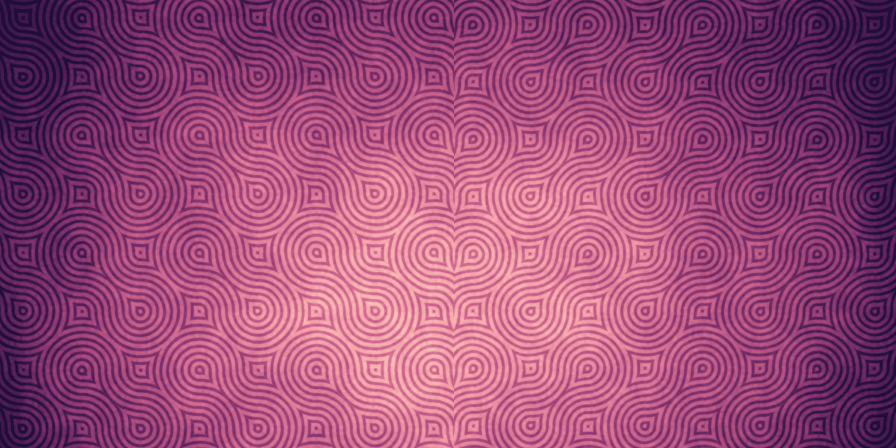
This pattern is drawn by a Shadertoy shader. Its source:

```glsl
// Mirrored ribbons of concentric rings: quarter arcs on a square grid, with
// every fourth tile turned so that ring pairs flow together diagonally.
// A warm glow, dark margins and worn grain tint the relief through a palette.

float hash(vec2 p) {
    p = fract(p * vec2(0.1031, 0.1137));
    p += dot(p, p.yx + 33.33);
    return fract((p.x + p.y) * p.x * 7.31);
}

float noise(vec2 p) {
    vec2 i = floor(p), f = fract(p);
    f = f * f * (3.0 - 2.0 * f);
    return mix(mix(hash(i), hash(i + vec2(1, 0)), f.x),
               mix(hash(i + vec2(0, 1)), hash(i + 1.0), f.x), f.y);
}

// Distance from ring centres, in cells; continuous across tile edges
float ringDistance(vec2 g) {
    vec2 tile = floor(g), f = fract(g);
    bool even = mod(tile.x + tile.y, 2.0) < 0.5;
    bool turned = even && mod(tile.x, 2.0) < 0.5;
    if (even && !turned) f.x = 1.0 - f.x;
    float d = min(length(f), length(1.0 - f));
    return turned ? 1.0 - d : d;
}

// Light ridges with narrower dark grooves; 8.5 per cell
float ridges(vec2 p) {
    float seam = p.x - 1.013;
    float cell = seam < 0.0 ? 0.131 : 0.128;
    vec2 g = vec2(0.338 - abs(seam) / cell, (p.y - 0.305) / cell);
    g += 0.02 * (vec2(noise(p * 24.0), noise(p * 24.0 + 50.0)) - 0.5);
    return smoothstep(-1.0, 0.6, cos(6.28319 * 8.5 * ringDistance(g)));
}

vec3 palette(float t) {
    vec3 ramp[7] = vec3[7](
        vec3(0.12, 0.05, 0.23), vec3(0.35, 0.13, 0.35), vec3(0.53, 0.21, 0.44),
        vec3(0.69, 0.31, 0.50), vec3(0.84, 0.44, 0.58), vec3(0.94, 0.60, 0.65),
        vec3(0.99, 0.78, 0.73));
    t = clamp(t, 0.0, 5.99);
    int i = int(t);
    return mix(ramp[i], ramp[i + 1], fract(t));
}

void mainImage(out vec4 fragColor, in vec2 fragCoord) {
    vec2 p = fragCoord / iResolution.y;

    // Ridge relief, averaged over four samples for smooth edges
    float relief = 0.0;
    for (int k = 0; k < 4; k++) {
        vec2 offset = vec2(k % 2, k / 2) * 0.5 - 0.25;
        relief += 0.25 * ridges(p + offset / iResolution.y);
    }

    // Glow low in the middle, darkness at the sides and top
    vec2 q = (p - vec2(1.0, 0.33)) / vec2(0.62, 0.46);
    float side = abs(p.x - 1.0);
    float tone = 2.3 + 2.6 * exp(-dot(q, q));
    tone -= 2.1 * pow(side, 3.5);
    tone -= (0.8 + 0.2 * side) * smoothstep(0.55, 1.0, p.y);
    tone -= 0.4 * smoothstep(0.2, 0.0, p.y) * side;

    // Blotches and fine grain
    tone += 0.7 * (noise(p * 7.0) - 0.5) + 0.5 * (noise(p * 31.0) - 0.5);
    tone += 0.5 * (noise(p * 150.0) - 0.5);

    // Relief flattens in the darkest margins; the tone eases into the floor
    float contrast = mix(0.9, 1.7, smoothstep(0.0, 2.0, tone));
    tone = 0.5 * (tone + sqrt(tone * tone + 0.5));
    fragColor = vec4(palette(tone + contrast * (relief - 0.6)), 1.0);
}
```
